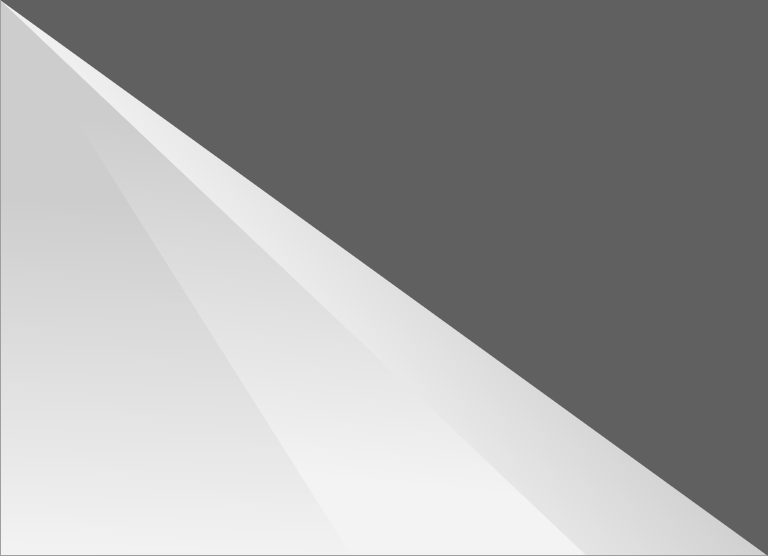
Give the GLSL for this background, as a WebGL 1 fragment shader.

```glsl
precision highp float;
// Folded paper backdrop: three pale wedges fan out from the top left corner
// over a flat dark field. Each wedge is the side of a line through that
// corner, filled with its own linear gradient.

uniform vec2 u_resolution;

const vec3 DARK_FIELD = vec3(0.376);
const vec3 SHADE = vec3(0.805);         // upper tone of the two inner wedges
const vec3 PAPER = vec3(0.953);         // lower tone of the two inner wedges
const vec3 FOLD_LIGHT = vec3(0.945);    // strip tone at the corner
const vec3 FOLD_SHADE = vec3(0.815);    // strip tone at the lower right
const vec3 OUTLINE = vec3(0.62);

// Where each wedge's right edge meets the bottom, in canvas widths
const float STRIP_END = 1.0;
const float MIDDLE_END = 0.764;
const float LEFT_END = 0.458;

// Gradient spans, measured down from the top
const vec2 LEFT_SPAN = vec2(0.36, 1.0);
const vec2 MIDDLE_SPAN = vec2(0.20, 0.80);
const float LEFT_TILT = 0.04;
const float MIDDLE_TILT = 0.14;
const vec2 STRIP_AXIS = vec2(2.65, -1.65);

const float OUTLINE_WIDTH = 0.0018;     // in canvas heights

// Linear ramp from 0 to 1 over a span
float ramp(vec2 span, float t) {
  return clamp((t - span.x) / (span.y - span.x), 0.0, 1.0);
}

// Smooth coverage left of the line from the top left corner to the bottom
float wedge(vec2 p, float aspect, float bottomEnd) {
  vec2 edge = normalize(vec2(bottomEnd * aspect, 1.0));
  float dist = p.y * edge.x - p.x * edge.y;
  return clamp(dist * u_resolution.y + 0.5, 0.0, 1.0);
}

void main() {
  // Both spaces have their origin at the top left, with y pointing down
  vec2 uv = gl_FragCoord.xy / u_resolution;
  uv.y = 1.0 - uv.y;
  float aspect = u_resolution.x / u_resolution.y;
  vec2 p = vec2(uv.x * aspect, uv.y);

  // Gradient fills
  float stripTone = clamp(dot(uv, STRIP_AXIS), 0.0, 1.0);
  vec3 strip = mix(FOLD_LIGHT, FOLD_SHADE, stripTone);
  vec3 middle = mix(SHADE, PAPER, ramp(MIDDLE_SPAN, uv.y - MIDDLE_TILT * uv.x));
  vec3 left = mix(SHADE, PAPER, ramp(LEFT_SPAN, uv.y - LEFT_TILT * uv.x));

  // Wedges stacked from the widest to the narrowest
  float paperMask = wedge(p, aspect, STRIP_END);
  vec3 color = mix(DARK_FIELD, strip, paperMask);
  color = mix(color, middle, wedge(p, aspect, MIDDLE_END));
  color = mix(color, left, wedge(p, aspect, LEFT_END));

  // Hairline along the left and bottom borders of the paper
  float border = min(p.x, 1.0 - p.y);
  float line = clamp((OUTLINE_WIDTH - border) * u_resolution.y + 0.5, 0.0, 1.0);
  color = mix(color, OUTLINE, line * paperMask);

  gl_FragColor = vec4(color, 1.0);
}
```
